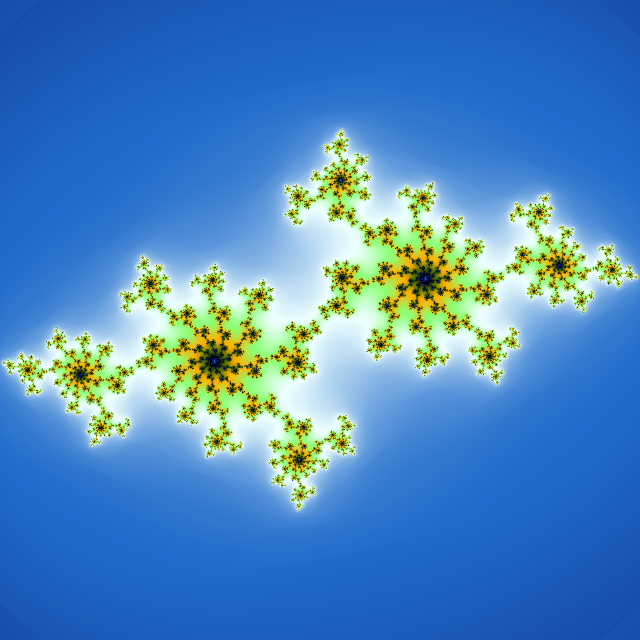
This background is drawn by a three.js fragment shader. Its source:

```glsl
// Draws a quadratic Julia set with star-shaped clusters in a glowing blue field.

#define JULIA_C vec2(-0.70176, -0.3842)
#define VIEW_SIZE 3.0
#define MAX_STEPS 180
#define ESCAPE_RADIUS 2.0
#define PALETTE_STEPS 80.0
#define RAMP_SOFTNESS 0.5
#define SAMPLE_SPREAD 0.4

varying vec2 vUv;

const vec3 NAVY = vec3(0.0, 0.027, 0.392);
const vec3 BLUE = vec3(0.125, 0.42, 0.796);
const vec3 ICE = vec3(0.93, 1.0, 1.0);
const vec3 GREEN = vec3(0.55, 1.0, 0.46);
const vec3 ORANGE = vec3(1.0, 0.69, 0.0);
const vec3 OLIVE = vec3(0.32, 0.43, 0.0);
const vec3 BLACK = vec3(0.0, 0.01, 0.0);

// Ramp between two palette stops, part linear and part eased.
float ramp(float start, float end, float t) {
  float u = clamp((t - start) / (end - start), 0.0, 1.0);
  return mix(u, u * u * (3.0 - 2.0 * u), RAMP_SOFTNESS);
}

// Cyclic palette over t in 0..1.
vec3 palette(float t) {
  vec3 color = mix(NAVY, BLUE, ramp(0.0, 0.16, t));
  color = mix(color, ICE, ramp(0.16, 0.42, t));
  color = mix(color, GREEN, ramp(0.42, 0.535, t));
  color = mix(color, ORANGE, ramp(0.535, 0.6425, t));
  color = mix(color, OLIVE, ramp(0.6425, 0.74, t));
  color = mix(color, BLACK, ramp(0.74, 0.8575, t));
  return mix(color, NAVY, ramp(0.8575, 1.0, t));
}

// Fractional escape time of z -> z^2 + c, or -1 for bounded orbits.
float escapeTime(vec2 z) {
  float steps = 0.0;
  for (int i = 0; i < MAX_STEPS; i++) {
    if (dot(z, z) > ESCAPE_RADIUS * ESCAPE_RADIUS) {
      return steps + 1.0 - log2(log2(length(z)));
    }
    z = vec2(z.x * z.x - z.y * z.y, 2.0 * z.x * z.y) + JULIA_C;
    steps += 1.0;
  }
  return -1.0;
}

vec3 shade(vec2 uv) {
  float time = escapeTime((uv - 0.5) * VIEW_SIZE);
  if (time < 0.0) return BLACK;
  return palette(fract(sqrt(time / PALETTE_STEPS)));
}

void main() {
  // Four samples inside each pixel smooth the filigree.
  vec2 pixel = fwidth(vUv) * SAMPLE_SPREAD;
  vec3 color = vec3(0.0);
  for (int j = 0; j < 2; j++) {
    for (int i = 0; i < 2; i++) {
      color += shade(vUv + (vec2(float(i), float(j)) - 0.5) * pixel);
    }
  }
  gl_FragColor = vec4(color * 0.25, 1.0);
}
```
